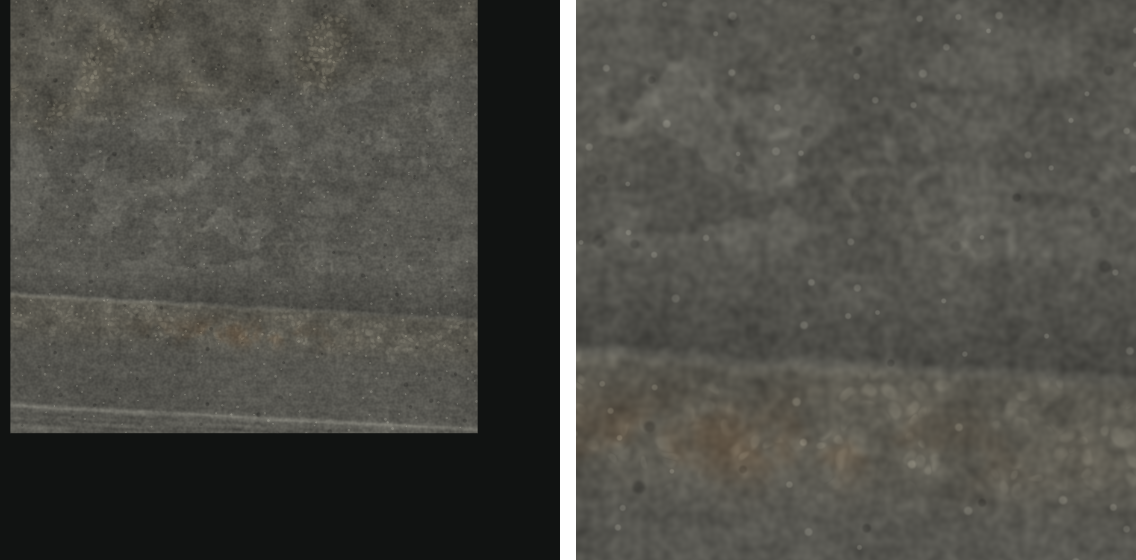
Left: the whole. Right: its middle third, enlarged.
Reproduce this texture procedurally as a WebGL 2 fragment shader.

```glsl
#version 300 es
precision highp float;
// Weathered grey stone slab with lichen crusts and sloping ledges on a near-black ground.
uniform vec2 u_resolution;
out vec4 outColor;

const vec3 GROUND = vec3(0.067, 0.075, 0.071);
const vec3 STONE_TINT = vec3(1.0, 0.992, 0.925);
const vec3 LICHEN_TINT = vec3(1.02, 0.985, 0.87);
const vec2 SLAB_MIN = vec2(0.0185, 0.2265);
const vec2 SLAB_MAX = vec2(0.853, 1.02);

vec2 hash2(vec2 cell) {
  uvec2 q = uvec2(ivec2(cell) + 4096);
  q = q * 1664525u + 1013904223u;
  q.x += q.y * 1664525u;
  q.y += q.x * 1664525u;
  q ^= q >> 16u;
  q.x += q.y * 1664525u;
  q.y += q.x * 1664525u;
  q ^= q >> 16u;
  return vec2(q & 65535u) / 65535.0;
}

float cornerRamp(vec2 cell, vec2 corner, vec2 f) {
  float angle = 6.2832 * hash2(cell + corner).x;
  return dot(vec2(cos(angle), sin(angle)), f - corner);
}

float gradientNoise(vec2 p) {
  vec2 cell = floor(p), f = fract(p);
  vec2 w = f * f * f * (f * (f * 6.0 - 15.0) + 10.0);
  float low = mix(cornerRamp(cell, vec2(0, 0), f), cornerRamp(cell, vec2(1, 0), f), w.x);
  float high = mix(cornerRamp(cell, vec2(0, 1), f), cornerRamp(cell, vec2(1, 1), f), w.x);
  return 1.4 * mix(low, high, w.y);
}

float fbm(vec2 p, int octaves) {
  float sum = 0.0, amplitude = 0.5;
  for (int i = 0; i < octaves; i++) {
    sum += amplitude * gradientNoise(p);
    p = mat2(1.6, 1.2, -1.2, 1.6) * p + 17.3;
    amplitude *= 0.5;
  }
  return sum;
}

// Scattered soft spots; hollow = 1 turns them into rings.
float spots(vec2 p, float radius, float density, float hollow) {
  vec2 cell = floor(p);
  float cover = 0.0;
  for (int y = -1; y <= 1; y++) {
    for (int x = -1; x <= 1; x++) {
      vec2 id = cell + vec2(x, y);
      vec2 pick = hash2(id + 311.0);
      float size = radius * mix(0.6, 1.2, pick.y);
      float dist = length(p - id - hash2(id));
      float disc = 1.0 - smoothstep(0.4 * size, size, dist);
      float ring = 1.0 - smoothstep(0.0, 0.35 * size, abs(dist - 0.75 * size));
      cover = max(cover, step(pick.x, density) * mix(disc, ring, hollow));
    }
  }
  return cover;
}

float ridge(float dist, float width) {
  return exp(-dist * dist / (width * width));
}

vec3 slabColor(vec2 uv) {
  vec2 warped = uv + 0.012 * vec2(fbm(uv * 30.0, 3), fbm(uv * 30.0 + 50.0, 3));
  float wobble = 0.005 * fbm(uv * vec2(22.0, 3.0), 3);

  // Heights above the sloping layers
  float ledge = uv.y - (0.480 - 0.056 * uv.x) + wobble;
  float lip = uv.y - (0.281 - 0.0515 * uv.x) + 0.3 * wobble;
  float seam = warped.y - (0.755 + 0.16 * uv.x) + 0.03 * fbm(uv * 9.0, 3);
  float upper = smoothstep(-0.02, 0.03, seam);
  float middle = smoothstep(0.02, 0.09, ledge) * (1.0 - upper);
  float band = smoothstep(-0.105, -0.05, ledge) * (1.0 - smoothstep(-0.012, 0.0, ledge));

  // Stone body: broad tone, grain and faint bedding streaks
  float tone = 0.333 + 0.05 * fbm(uv * 5.0 + 3.0, 3) + 0.05 * fbm(uv * 40.0, 3);
  tone += 0.032 * gradientNoise(uv * 105.0) + 0.032 * gradientNoise(uv * 190.0 + 9.0);
  tone += 0.018 * gradientNoise(vec2(uv.x * 14.0, ledge * 120.0));
  tone += upper * (0.11 * fbm(uv * 17.0 + 21.0, 3) - 0.004);

  // Pale lichen patches with ragged edges
  float patches = smoothstep(0.0, 0.13, fbm(warped * 13.0 + 7.0, 4));
  float spread = smoothstep(-0.2, 0.2, fbm(uv * 4.0 + 31.0, 2) + 0.25 - 0.4 * uv.x);
  tone += middle * patches * mix(0.022, 0.05, spread);

  // Granular crusts and broken rings
  float cluster = smoothstep(0.05, 0.25, fbm(uv * 8.0 + 63.0, 4));
  float grains = spots(warped * 95.0, 0.55, 0.65, 0.0);
  float rings = spots(warped * 24.0, 0.5, 0.28, 1.0);
  rings *= smoothstep(-0.2, 0.2, gradientNoise(uv * 60.0));
  float seamCrust = ridge(seam, 0.012) * smoothstep(-0.1, 0.2, gradientNoise(uv * 11.0));
  float bandCrust = band * smoothstep(-0.12, 0.18, fbm(warped * 22.0, 3));
  float crust = clamp(cluster * mix(0.25 * middle, 0.9, upper) + 0.5 * seamCrust, 0.0, 1.0);
  tone += 0.085 * crust * grains + 0.045 * rings * (middle + 0.5 * band);
  tone += bandCrust * (0.035 + 0.055 * grains);
  tone += 0.10 * spots(uv * 58.0, 0.17, 0.22, 0.0);
  tone -= 0.06 * spots(uv * 41.0 + 12.0, 0.2, 0.12, 0.0);

  // Ledge shadow and worn edge
  float above = smoothstep(-0.003, 0.003, ledge);
  tone -= 0.045 * above * exp(-max(ledge, 0.0) / 0.022);
  float wear = mix(0.085, 0.03, smoothstep(0.05, 0.6, uv.x));
  tone += wear * ridge(ledge + 0.006, 0.004);

  // Bright lip and striped foot
  float foot = 1.0 - smoothstep(-0.006, 0.0, lip);
  tone += 0.11 * ridge(lip + 0.004, 0.0045);
  tone += foot * (0.02 + 0.055 * gradientNoise(vec2(uv.x * 7.0, lip * 130.0)));

  // Warm lichen hue and a rusty stain below the ledge
  float warmth = clamp(0.5 * upper + 0.6 * band + 0.5 * crust, 0.0, 1.0);
  vec3 color = tone * mix(STONE_TINT, LICHEN_TINT, warmth);
  float stain = ridge(ledge + 0.052, 0.022) * ridge(uv.x - 0.43, 0.14);
  stain *= smoothstep(-0.15, 0.25, fbm(uv * 20.0 + 5.0, 3));
  return color + stain * vec3(0.03, -0.008, -0.035);
}

void main() {
  vec2 uv = gl_FragCoord.xy / u_resolution;
  vec2 inset = min(uv - SLAB_MIN, SLAB_MAX - uv);
  float soft = max(0.0012, 0.75 / min(u_resolution.x, u_resolution.y));
  float slab = smoothstep(-soft, soft, min(inset.x, inset.y));
  outColor = vec4(mix(GROUND, slabColor(uv), slab), 1.0);
}
```
